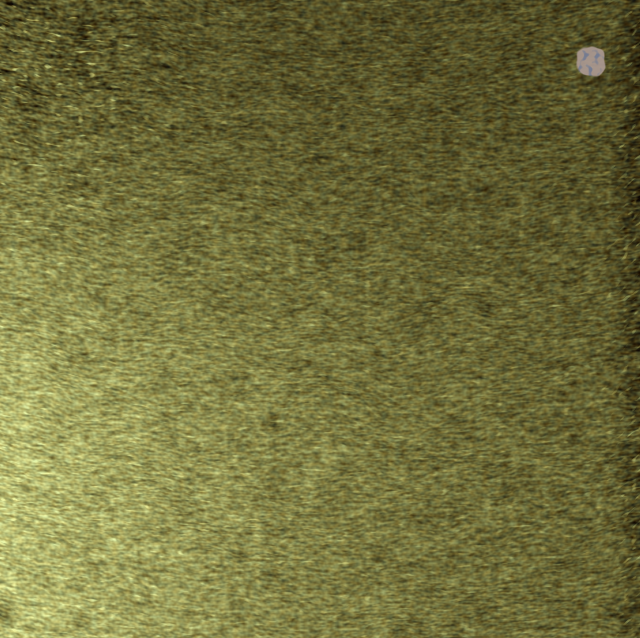
Write a Shadertoy shader that draws this texture.

```glsl
const vec3 SHADOW_OLIVE = vec3(0.26, 0.24, 0.11);
const vec3 LIGHT_SLOPE = vec3(0.53, 0.56, 0.31);
const vec3 LIGHT_CURVE = vec3(0.00, 0.01, 0.09);
const vec3 WARM_COOL_TINT = vec3(0.035, -0.010, -0.045);
const vec3 SPOT_PINK = vec3(0.67, 0.60, 0.57);
const vec3 SPOT_BLUE = vec3(0.47, 0.50, 0.60);

const vec2 FIBRE_SCALE = vec2(75.0, 225.0);
const vec2 STRAND_SCALE = vec2(36.0, 115.0);
const vec2 CLUMP_SCALE = vec2(13.0, 30.0);
const vec2 GRIT_SCALE = vec2(170.0, 250.0);
const vec2 FLECK_SCALE = vec2(58.0, 165.0);
const vec2 CRACK_SCALE = vec2(24.0, 95.0);
const vec2 TUFT_SCALE = vec2(38.0, 62.0);

const float FIBRE_GAIN = 0.28;
const float STRAND_GAIN = 0.18;
const float CLUMP_GAIN = 0.11;
const float GRIT_GAIN = 0.16;
const float FLECK_GAIN = 0.26;
const float CRACK_GAIN = 0.15;

const float FLOW_BEND = 0.13;
const float FLOW_CENTRE = 0.55;
const float TUFT_LEAN = 0.6;
const vec2 SPOT_CENTRE = vec2(0.923, 0.904);
const float SPOT_RADIUS = 0.023;

// Integer hash turned into a unit gradient
vec2 gradientAt(ivec2 cell) {
    uvec2 h = uvec2(cell) * uvec2(1597u, 3571u);
    uint n = (h.x ^ h.y) * 747796405u + 289133u;
    n = ((n >> ((n >> 28u) + 4u)) ^ n) * 277803737u;
    n = (n >> 22u) ^ n;
    float angle = 6.28318 * float(n & 65535u) / 65536.0;
    return vec2(cos(angle), sin(angle));
}

// Gradient noise, roughly -1 to 1
float gradientNoise(vec2 p) {
    vec2 base = floor(p);
    vec2 f = p - base;
    ivec2 i = ivec2(base);
    vec2 w = f * f * f * (f * (f * 6.0 - 15.0) + 10.0);
    float a = dot(gradientAt(i), f);
    float b = dot(gradientAt(i + ivec2(1, 0)), f - vec2(1, 0));
    float c = dot(gradientAt(i + ivec2(0, 1)), f - vec2(0, 1));
    float d = dot(gradientAt(i + ivec2(1, 1)), f - vec2(1, 1));
    return 1.4 * mix(mix(a, b, w.x), mix(c, d, w.x), w.y);
}

// Bowl-shaped flow with small local wander
vec2 flowCoords(vec2 uv) {
    float x = uv.x - FLOW_CENTRE;
    float wander = 0.010 * gradientNoise(uv * 5.0 + 3.7)
                 + 0.003 * gradientNoise(uv * vec2(17.0, 24.0) + 41.3);
    return vec2(uv.x, uv.y - FLOW_BEND * x * x + wander);
}

// Broad light falling from the lower left
float broadLight(vec2 uv) {
    float low = 1.0 - smoothstep(0.2, 1.05, uv.y);
    float left = pow(max(1.0 - uv.x, 0.0), 1.8);
    return 0.10 + 0.07 * left + low * (0.17 + 0.56 * left);
}

// Layered fibres, bright flecks and dark cracks
float fibreRelief(vec2 flow, float roughness) {
    float relief = FIBRE_GAIN * gradientNoise(flow * FIBRE_SCALE + 11.3)
                 + STRAND_GAIN * gradientNoise(flow * STRAND_SCALE + 57.1)
                 + CLUMP_GAIN * gradientNoise(flow * CLUMP_SCALE + 83.9)
                 + GRIT_GAIN * gradientNoise(flow * GRIT_SCALE + 131.7);
    float fleck = smoothstep(0.35, 0.80, gradientNoise(flow * FLECK_SCALE + 211.2));
    float crack = smoothstep(0.20, 0.80, gradientNoise(flow * CRACK_SCALE + 307.4));
    return relief + (FLECK_GAIN * fleck - CRACK_GAIN * crack) * (1.0 + roughness);
}

// Ragged dark tufts along the right border
float tuftRelief(vec2 uv) {
    vec2 lean = vec2(uv.x, uv.y - TUFT_LEAN * uv.x);
    float clump = gradientNoise(lean * TUFT_SCALE + 19.6);
    float glint = smoothstep(0.25, 0.70, gradientNoise(lean * TUFT_SCALE * 2.0 + 73.2));
    float border = smoothstep(0.93, 1.0, uv.x + 0.035 * clump);
    return border * (0.32 * clump - 0.22 + 0.38 * glint);
}

void mainImage(out vec4 fragColor, in vec2 fragCoord) {
    vec2 uv = fragCoord / iResolution.xy;
    vec2 flow = flowCoords(uv);

    // Light and relief
    float light = broadLight(uv);
    float roughness = 1.0 - smoothstep(0.0, 0.45, length(uv - vec2(0.0, 0.95)));
    float contrast = 0.70 + 0.55 * light + 0.35 * roughness;
    float corner = 1.0 - smoothstep(0.0, 0.035, length(uv - vec2(0.0, 0.04)));
    float tone = light + contrast * fibreRelief(flow, roughness);
    tone += tuftRelief(uv) - 0.4 * corner;
    tone = clamp(tone, -0.38, 1.25);

    // Olive ramp with warm and cool speckle
    vec3 color = SHADOW_OLIVE + tone * LIGHT_SLOPE + tone * tone * LIGHT_CURVE;
    color += WARM_COOL_TINT * gradientNoise(flow * vec2(95.0, 170.0) + 401.5);

    // Pale mottled spot
    vec2 offset = abs(uv - SPOT_CENTRE) / SPOT_RADIUS;
    float spotShape = pow(dot(offset * offset, offset), 1.0 / 3.0);
    spotShape += 0.10 * gradientNoise(uv * 70.0);
    float spot = 1.0 - smoothstep(0.90, 1.05, spotShape);
    float mottle = smoothstep(0.0, 0.6, gradientNoise(uv * 110.0 + 7.0));
    color = mix(color, mix(SPOT_PINK, SPOT_BLUE, mottle), 0.92 * spot);

    fragColor = vec4(clamp(color, 0.0, 1.0), 1.0);
}
```
